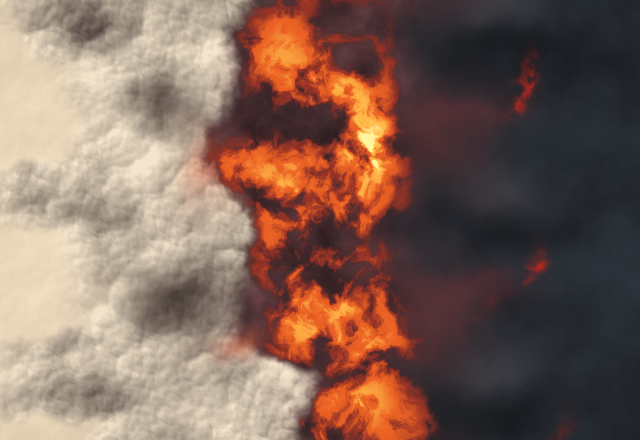
A Shadertoy shader for this texture:

```glsl
// A column of fire between pale billowing smoke on the left and dark smoke on the right.

const float PERIOD = 0.417;            // vertical spacing of the smoke banks
const float PUFF_SCALE = 6.5;
const float FLAME_SCALE = 15.0;
const float RELIEF = 2.3;
const vec2 LIGHT = vec2(-0.007, 0.009);
const vec3 CREAM = vec3(0.93, 0.85, 0.73);
const vec3 SMOKE_LIT = vec3(0.90, 0.84, 0.75);
const vec3 SMOKE_SHADE = vec3(0.30, 0.25, 0.23);
const vec3 NIGHT = vec3(0.145, 0.165, 0.19);
const vec3 ASH = vec3(0.27, 0.265, 0.29);
const vec3 RED_HAZE = vec3(0.34, 0.19, 0.20);
const vec3 MURK = vec3(0.35, 0.21, 0.22);
const vec3 EMBER = vec3(0.78, 0.15, 0.11);

// Flame lobes and dark pockets: centre.xy, radius.xy
const vec4 FLAMES[11] = vec4[11](
    vec4(0.65, 0.87, 0.080, 0.11), vec4(0.76, 0.79, 0.065, 0.07),
    vec4(0.83, 0.70, 0.060, 0.10), vec4(0.55, 0.61, 0.085, 0.075),
    vec4(0.78, 0.56, 0.12, 0.080), vec4(0.66, 0.55, 0.08, 0.08),
    vec4(0.67, 0.41, 0.090, 0.070), vec4(0.77, 0.35, 0.09, 0.08),
    vec4(0.69, 0.25, 0.090, 0.080), vec4(0.85, 0.21, 0.085, 0.11),
    vec4(0.81, 0.06, 0.11, 0.075));
const vec4 POCKETS[6] = vec4[6](
    vec4(0.74, 0.70, 0.060, 0.035), vec4(0.61, 0.72, 0.075, 0.040),
    vec4(0.77, 0.97, 0.07, 0.05), vec4(0.56, 0.30, 0.045, 0.06),
    vec4(0.79, 0.455, 0.09, 0.020), vec4(0.78, 0.145, 0.07, 0.020));

vec2 hash2(vec2 p) {
    vec3 q = fract(p.xyx * vec3(0.1031, 0.1030, 0.0973));
    q += dot(q, q.yzx + 33.33);
    return fract((q.xx + q.yz) * q.zy);
}

float noise(vec2 p) {
    vec2 i = floor(p), f = fract(p);
    f = f * f * (3.0 - 2.0 * f);
    return mix(mix(hash2(i).x, hash2(i + vec2(1, 0)).x, f.x),
               mix(hash2(i + vec2(0, 1)).x, hash2(i + vec2(1, 1)).x, f.x), f.y);
}

float fbm(vec2 p) {
    float sum = 0.0, amp = 0.46;
    for (int i = 0; i < 6; i++) {
        sum += amp * noise(p);
        p = mat2(1.6, 1.2, -1.2, 1.6) * p + 17.3;
        amp *= 0.56;
    }
    return sum;
}

// Rounded cellular heights stacked over several octaves
float puffs(vec2 p) {
    float sum = 0.0, amp = 0.5;
    for (int o = 0; o < 5; o++) {
        vec2 cell = floor(p);
        float nearest = 1.0;
        for (int k = 0; k < 9; k++) {
            vec2 c = cell + vec2(k % 3 - 1, k / 3 - 1);
            vec2 d = c + hash2(c + 50.0) - p;
            nearest = min(nearest, dot(d, d));
        }
        sum += amp * (1.0 - nearest);
        p = mat2(1.6, 1.2, -1.2, 1.6) * p + 9.1;
        amp *= 0.5;
    }
    return sum;
}

float blob(vec2 p, vec2 centre, vec2 radius) {
    vec2 d = (p - centre) / radius;
    return exp(-dot(d, d));
}

// Blob repeated up the canvas
float bankBlob(vec2 p, vec2 centre, vec2 radius) {
    float y = mod(p.y - centre.y + 0.5 * PERIOD, PERIOD) - 0.5 * PERIOD;
    return blob(vec2(p.x, y), vec2(centre.x, 0.0), radius);
}

vec3 paleSmoke(vec2 p, vec2 w, float height) {
    vec2 q = mix(p, w, 0.4);
    float shadow = bankBlob(w, vec2(0.39, 0.745), vec2(0.115, 0.075));
    float relief = height - puffs((q + LIGHT) * PUFF_SCALE);
    float tone = 0.85 + RELIEF * relief * (1.0 - 0.6 * shadow) + 0.9 * (fbm(p * 6.0 + 3.0) - 0.49);
    tone -= 0.68 * shadow;
    tone -= 0.36 * bankBlob(w, vec2(0.19, 0.52), vec2(0.12, 0.05));
    tone -= 0.22 * blob(w, vec2(0.12, 1.0), vec2(0.25, 0.07));
    vec3 col = mix(SMOKE_SHADE, SMOKE_LIT, clamp(tone, 0.0, 1.1));
    float lobe = 0.5 + 0.5 * cos(6.2832 * (w.y - 0.76) / PERIOD);
    float skyEdge = 0.02 + 0.19 * smoothstep(0.1, 0.65, lobe);
    float sky = 1.0 - smoothstep(skyEdge - 0.09, skyEdge + 0.04, w.x + 0.15 * (height - 0.77));
    return mix(col, CREAM + 0.16 * (fbm(p * 6.0) - 0.5), 0.88 * sky);
}

vec3 darkSmoke(vec2 p, vec2 w) {
    vec3 col = NIGHT * (0.65 + 0.7 * fbm(p * 7.0 + 8.0));
    col = mix(col, ASH, 0.7 * bankBlob(w, vec2(1.12, 0.575), vec2(0.11, 0.065)));
    col = mix(col, RED_HAZE, 0.9 * bankBlob(w, vec2(0.97, 0.70), vec2(0.11, 0.13)));
    col *= 1.0 - 0.35 * bankBlob(w, vec2(1.15, 0.48), vec2(0.15, 0.06));
    // Curved ember wisps
    for (int i = 0; i < 3; i++) {
        vec2 d = w - vec2(1.19 + 0.04 * float(i * (i - 1)), 0.80 - PERIOD * float(i));
        float across = d.x - 0.75 * d.y + 6.0 * d.y * d.y - 0.01;
        float wisp = exp(-pow(across / 0.020, 2.0) - pow(d.y / 0.055, 2.0));
        col = mix(col, EMBER, wisp * smoothstep(0.25, 0.7, fbm(p * 29.0 + 6.0)));
        col += vec3(0.10, 0.01, 0.01) * blob(w, vec2(1.09, 0.76 - PERIOD * float(i)), vec2(0.10, 0.04));
    }
    return col;
}

float flameHeat(vec2 p, vec2 w) {
    vec2 s = mix(p, w, 0.75);
    float body = 0.0, dark = 0.0;
    for (int i = 0; i < 11; i++) body += blob(s, FLAMES[i].xy, FLAMES[i].zw);
    for (int i = 0; i < 6; i++) dark += blob(s, POCKETS[i].xy, POCKETS[i].zw);
    // Continuous column that joins the lobes
    float axis = 0.82 - 0.08 * smoothstep(0.0, 0.3, p.y);
    body += 0.45 * exp(-pow((s.x - axis) / 0.15, 4.0));
    // Coarse tongues broken up by fine flecks
    vec2 q = mat2(0.9, 0.3, -0.3, 0.8) * w * FLAME_SCALE;
    float lick = smoothstep(0.30, 0.68, 0.55 * fbm(q) + 0.45 * fbm(q * 2.3 + 5.0));
    float heat = (1.0 - exp(-1.2 * body)) * (0.16 + 0.92 * lick);
    heat += 0.6 * blob(s, vec2(0.825, 0.66), vec2(0.050, 0.065)) * (0.3 + lick);
    return heat * (1.0 - 0.75 * min(dark, 1.0));
}

vec3 fireColor(float heat) {
    vec3 col = mix(vec3(0.24, 0.14, 0.16), vec3(0.58, 0.20, 0.15), smoothstep(0.08, 0.38, heat));
    col = mix(col, vec3(0.92, 0.38, 0.14), smoothstep(0.34, 0.66, heat));
    col = mix(col, vec3(1.0, 0.72, 0.28), smoothstep(0.68, 0.98, heat));
    return mix(col, vec3(1.0, 0.96, 0.62), smoothstep(0.98, 1.25, heat));
}

void mainImage(out vec4 fragColor, in vec2 fragCoord) {
    vec2 p = fragCoord / iResolution.y;
    vec2 w = p + 0.10 * (vec2(fbm(p * 8.0), fbm(p * 8.0 + 40.0)) - 0.49);
    float height = puffs(mix(p, w, 0.4) * PUFF_SCALE);

    // Dark side and the murk around the fire
    vec3 col = darkSmoke(p, w);
    float murk = 1.0 - smoothstep(0.84, 1.0, w.x);
    col = mix(col, MURK * (0.3 + 1.2 * fbm(p * 12.0)), 0.85 * murk);

    // Ragged right edge of the pale smoke
    float edge = 0.53 + 0.06 * smoothstep(0.82, 0.98, p.y)
        + 0.075 * exp(-pow((p.y - 0.47) / 0.08, 2.0))
        - 0.05 * exp(-pow((p.y - 0.62) / 0.06, 2.0))
        + 0.18 * (1.0 - smoothstep(0.14, 0.24, p.y));
    float cover = 1.0 - smoothstep(-0.055, 0.04, w.x - edge - 0.15 * (height - 0.80));
    col = mix(col, paleSmoke(p, w, height), cover);

    // Fire and its glow on the smoke
    float heat = flameHeat(p, w) * (1.0 - 0.8 * cover);
    float glow = blob(w, vec2(0.49, 0.62), vec2(0.07, 0.07)) + blob(w, vec2(0.54, 0.225), vec2(0.06, 0.03));
    col = mix(col, vec3(0.80, 0.34, 0.22), 0.5 * min(glow, 1.0));
    col = mix(col, fireColor(heat), smoothstep(0.06, 0.36, heat));

    fragColor = vec4(clamp(col, 0.0, 1.0), 1.0);
}
```
